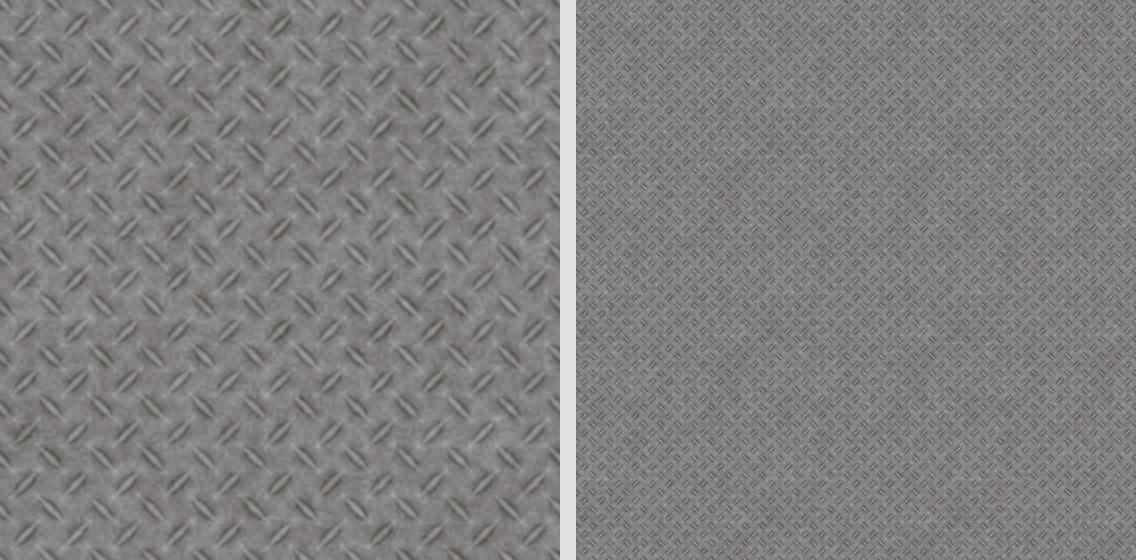
Left, the tile; right, the same tile 3 across and 3 down.
A three.js fragment shader for this texture:

```glsl
// Worn steel tread plate: 11 x 11 cells, each with one raised lens leaning right
// at its centre and one leaning left at its corners, shaded by lens distance.
// Wrapped smooth cellular noise stains the metal, so every edge tiles.

varying vec2 vUv;

const float REPEATS = 11.0;
const float HALF_LENGTH = 0.36;   // lens size in cell units
const float HALF_WIDTH = 0.097;
const vec3 DARK_STEEL = vec3(0.44, 0.43, 0.42);
const vec3 LIGHT_STEEL = vec3(0.56, 0.55, 0.55);

vec2 hash2(vec2 c) {
  vec3 p = fract(c.xyx * vec3(0.1031, 0.1030, 0.0973));
  p += dot(p, p.yzx + 33.33);
  return fract((p.xx + p.yz) * p.zy);
}

float bell(float x, float width) {
  return exp(-x * x / (width * width));
}

// Blend of random values around jittered points, centred on zero
float cellNoise(vec2 uv, float count, float seed) {
  vec2 p = uv * count;
  vec2 base = floor(p);
  float total = 0.0;
  float weights = 0.0;
  for (int y = -1; y <= 1; y++) {
    for (int x = -1; x <= 1; x++) {
      vec2 cell = base + vec2(float(x), float(y));
      vec2 id = mod(cell, count) + seed;
      vec2 toPoint = cell + 0.15 + 0.7 * hash2(id) - p;
      float weight = exp(-6.0 * dot(toPoint, toPoint));
      total += weight * hash2(id + 57.0).x;
      weights += weight;
    }
  }
  return total / weights - 0.5;
}

// Signed distance to a pointed lens lying along x
float lensDistance(vec2 p, float halfLength, float halfWidth) {
  p = abs(p);
  float radius = (halfLength * halfLength + halfWidth * halfWidth) / (2.0 * halfWidth);
  float offset = radius - halfWidth;
  bool nearTip = (p.x - halfLength) * offset > p.y * halfLength;
  return nearTip ? length(p - vec2(halfLength, 0.0))
                 : length(p + vec2(0.0, offset)) - radius;
}

// Tone added by one grid of lenses; lean is +1 for right, -1 for left
float treadTone(vec2 grid, float lean, float seed) {
  vec2 p = fract(grid) - 0.5;
  vec2 variation = hash2(mod(floor(grid), REPEATS) + seed);
  float along = (p.x + lean * p.y) * 0.7071;
  float across = (p.x - lean * p.y) * 0.7071;
  float d = lensDistance(vec2(along, across), HALF_LENGTH, HALF_WIDTH);

  // Dark groove and soft shade, stronger along the sides than at the tips
  float sides = 1.0 - smoothstep(0.15, 0.37, abs(along));
  float facing = 1.0 + 0.15 * smoothstep(-0.08, 0.08, across);
  float groove = bell(d, 0.037) * (0.12 + 0.88 * sides) * facing;
  float shade = bell(max(d, 0.0), 0.12) * sides;

  // Lit crest inside and polished glints at the tips
  float crest = bell(across, 0.045) * bell(along, 0.3);
  float tip = length(vec2(abs(along) - 0.375, across));
  float glint = 0.36 * bell(tip, 0.04) + 0.22 * bell(tip, 0.12);

  return crest * mix(0.94, 1.04, variation.x) + glint
       - groove * mix(0.55, 0.63, variation.y) - 0.42 * shade;
}

// Sparse faint arcs, each kept inside its own cell
float scratches(vec2 uv, float count, float seed) {
  vec2 id = mod(floor(uv * count), count) + seed;
  vec2 shape = hash2(id);
  vec2 p = fract(uv * count) - 0.5 - 0.16 * (hash2(id + 31.0) - 0.5);
  float angle = 6.2832 * shape.x;
  float span = dot(p, vec2(cos(angle), sin(angle))) / max(length(p), 0.001);
  float arc = bell(length(p) - mix(0.14, 0.36, shape.y), 0.008);
  return arc * smoothstep(0.3, 0.9, span) * step(0.45, hash2(id + 83.0).x);
}

void main() {
  vec2 grid = vUv * REPEATS;
  float tone = 0.66;

  // Raised tread
  tone += treadTone(grid, 1.0, 3.0);
  tone += treadTone(grid + 0.5, -1.0, 41.0);

  // Stains, smudges and grain
  tone += 0.1 * cellNoise(vUv, 7.0, 11.0);
  tone += 0.24 * cellNoise(vUv, 17.0, 23.0);
  tone += 0.42 * cellNoise(vUv, 45.0, 37.0);
  tone += 0.55 * cellNoise(vUv, 140.0, 59.0);
  tone -= 0.12 * scratches(vUv, 6.0, 71.0);

  gl_FragColor = vec4(mix(DARK_STEEL, LIGHT_STEEL, tone), 1.0);
}
```
